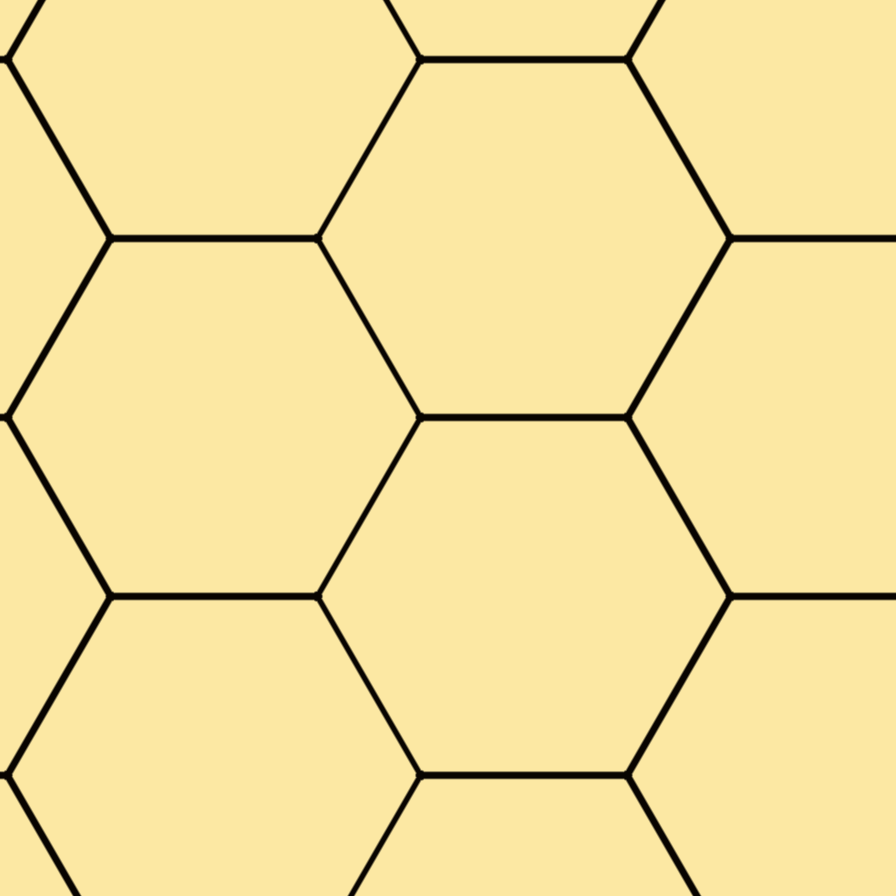
Reproduce this pattern procedurally as a Shadertoy shader.

```glsl
// Honeycomb of large flat-topped hexagons outlined in thin dark ink on cream.

const vec3 CREAM = vec3(0.988, 0.910, 0.640);
const vec3 INK = vec3(0.030, 0.015, 0.000);

const float SIDE = 0.2306;                   // hexagon side, in canvas heights
const vec2 ANCHOR = vec2(0.5848, 0.7338);    // centre of one hexagon
const float FLAT_WIDTH = 0.0080;             // horizontal strokes
const float SLANT_WIDE = 0.0078;             // slanted strokes, even strips
const float SLANT_THIN = 0.0062;             // slanted strokes, odd strips
const float JOINT_RADIUS = 0.0056;           // ink blob where strokes meet
const float SOFTNESS = 0.0030;               // width of the blurred stroke edge

const float APOTHEM = SIDE * 0.8660254;
const vec2 SLANT_NORMAL = vec2(0.8660254, 0.5);

// Offset from the nearest hexagon centre: two interleaved rectangular grids.
vec2 hexLocal(vec2 p) {
    vec2 period = vec2(3.0 * SIDE, 2.0 * APOTHEM);
    vec2 a = mod(p + 0.5 * period, period) - 0.5 * period;
    vec2 b = mod(p, period) - 0.5 * period;
    return dot(a, a) < dot(b, b) ? a : b;
}

// Signed distance to the ink outline, negative inside the strokes.
float outlineDistance(vec2 p) {
    vec2 q = abs(hexLocal(p));

    // Stroke weight of the slanted sides alternates from strip to strip
    float strip = floor(p.x / (1.5 * SIDE));
    float slantWidth = mix(SLANT_WIDE, SLANT_THIN, mod(strip, 2.0));

    float flatStroke = APOTHEM - q.y - 0.5 * FLAT_WIDTH;
    float slantStroke = APOTHEM - dot(q, SLANT_NORMAL) - 0.5 * slantWidth;
    float joint = min(distance(q, vec2(SIDE, 0.0)),
                      distance(q, vec2(0.5 * SIDE, APOTHEM))) - JOINT_RADIUS;
    return min(min(flatStroke, slantStroke), joint);
}

void mainImage(out vec4 fragColor, in vec2 fragCoord) {
    vec2 p = fragCoord / iResolution.y - ANCHOR;
    float blur = 0.5 * max(SOFTNESS, 1.5 / iResolution.y);
    float ink = 1.0 - smoothstep(-blur, blur, outlineDistance(p));
    fragColor = vec4(mix(CREAM, INK, ink), 1.0);
}
```
